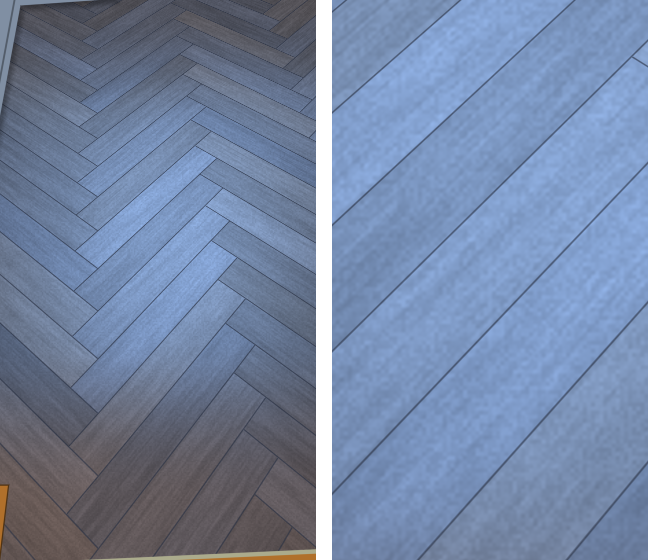
Left: the whole. Right: its middle third, enlarged.
Write a WebGL 1 fragment shader that draws this texture.

```glsl
precision highp float;
// Herringbone plank floor in perspective, dark wood under a soft blue sheen.
uniform vec2 u_resolution;

const float PLANK_LENGTH = 6.0;   // in plank widths
const float HORIZON = 1.359;      // height of the horizon above the top edge
const float VANISH_X = 0.306;
const vec2 FLOOR_SCALE = vec2(20.9, 54.56);
const float SHEAR = 0.095;

const vec3 SHADE = vec3(0.305, 0.335, 0.405);
const vec3 SHEEN = vec3(0.505, 0.615, 0.785);
const vec3 WARM = vec3(0.385, 0.335, 0.325);
const vec3 DUSK = vec3(0.315, 0.305, 0.325);
const vec3 SEAM = vec3(0.16, 0.19, 0.26);
const vec3 CABINET = vec3(0.50, 0.56, 0.64);
const vec3 BRASS = vec3(0.67, 0.67, 0.55);
const vec3 OAK = vec3(0.69, 0.44, 0.17);

float hash(vec2 p) {
  vec3 q = fract(vec3(p.xyx) * 0.1031);
  q += dot(q, q.yzx + 33.33);
  return fract((q.x + q.y) * q.z);
}

float noise(vec2 p) {
  vec2 i = floor(p), f = fract(p);
  f = f * f * (3.0 - 2.0 * f);
  float low = mix(hash(i), hash(i + vec2(1.0, 0.0)), f.x);
  float high = mix(hash(i + vec2(0.0, 1.0)), hash(i + 1.0), f.x);
  return mix(low, high, f.y);
}

// Canvas point (y down from the top) to floor axes along the two plank directions.
vec2 floorAxes(vec2 p) {
  float depth = p.y + HORIZON;
  float x = FLOOR_SCALE.x * (p.x - VANISH_X) / depth;
  float y = FLOOR_SCALE.y / depth - SHEAR * x;
  return vec2(x + y, x - y) * 0.70711 + vec2(-15.486, 16.435);
}

// Returns position along and across the plank, then the plank's id.
vec4 herringbone(vec2 f) {
  vec2 cell = floor(f), inner = fract(f);
  float period = 2.0 * PLANK_LENGTH;
  float run = f.x + cell.y;
  float along = mod(run, period);
  if (along < PLANK_LENGTH) {
    return vec4(along, inner.y, floor(run / period), cell.y);
  }
  float row = floor(along) - PLANK_LENGTH;
  return vec4(row + inner.y, inner.x, cell.x + 71.0, cell.y - row + 37.0);
}

float seamDistance(vec2 q) {
  vec2 edge = min(q, vec2(PLANK_LENGTH, 1.0) - q);
  return min(edge.x, edge.y);
}

// Long straight streaks, fine pores and broad stains, centred on zero.
float woodGrain(vec2 q, float seed) {
  vec2 offset = vec2(seed * 91.0, seed * 57.0);
  float streak = noise(q * vec2(0.6, 10.0) + offset);
  float pores = noise(q * vec2(2.2, 24.0) + offset + 7.0);
  float stain = noise(q * vec2(0.5, 1.8) + offset + 19.0);
  return 0.35 * streak + 0.35 * pores + 0.30 * stain - 0.5;
}

float sheenAmount(vec2 p) {
  vec2 d = (p - vec2(0.53, 0.74)) / vec2(0.57, 0.62);
  return exp(-dot(d, d));
}

vec3 floorLight(vec2 p, float sheen) {
  vec3 light = mix(SHADE, SHEEN, sheen);
  light = mix(light, DUSK, 0.75 * (1.0 - smoothstep(0.0, 0.42, p.y)));
  return mix(light, WARM, 0.85 * smoothstep(1.05, 1.60, p.y));
}

vec3 plankFloor(vec2 p, float pixel) {
  vec4 plank = herringbone(floorAxes(p));
  float tone = hash(plank.zw + 11.0);
  float hue = hash(plank.zw + 83.0);
  float sheen = sheenAmount(p);
  vec3 color = floorLight(p, sheen);

  // Plank colours differ less where the sheen covers them.
  vec3 tint = mix(vec3(1.05, 0.99, 0.92), vec3(0.96, 1.0, 1.05), hue);
  color *= mix(tint, vec3(1.0), 0.7 * sheen);
  color *= 0.91 + 0.18 * tone;
  color *= 1.0 + mix(0.34, 0.20, sheen) * woodGrain(plank.xy, tone);
  color *= 0.95 + 0.10 * noise(p * 230.0);

  float soft = pixel * FLOOR_SCALE.x / (p.y + HORIZON);
  float seam = 1.0 - smoothstep(0.0, 0.012 + soft, seamDistance(plank.xy));
  return mix(color, SEAM, 0.62 * seam);
}

// Coverage of the positive side of a signed distance.
float cover(float d, float pixel) {
  return smoothstep(-pixel, pixel, d);
}

void main() {
  vec2 p = vec2(gl_FragCoord.x, u_resolution.y - gl_FragCoord.y) / u_resolution.x;
  float bottom = u_resolution.y / u_resolution.x;
  float pixel = 0.7 / u_resolution.x;
  vec3 color = plankFloor(p, pixel);

  // Cabinet side and plinth in the top left corner.
  float side = 0.068 - 0.185 * p.y - p.x;
  float plinth = min(0.022 - 0.07 * p.x - p.y, 0.36 - p.x);
  float cabinet = max(side, plinth);
  color *= 1.0 - 0.3 * smoothstep(-0.03, 0.0, cabinet);
  color = mix(color, CABINET, cover(cabinet, pixel));
  float groove = abs(side - 0.022) - 0.003;
  color = mix(color, CABINET * 0.65, cover(-groove, pixel));

  // Threshold strip along the bottom, with oak beyond it.
  float strip = p.y - bottom + 0.046 * (p.x - 0.26);
  color = mix(color, BRASS, cover(strip, pixel));
  color = mix(color, OAK, cover(strip - 0.014, pixel));

  // Oak edge at the lower left.
  float drop = p.y - bottom + 0.235;
  float edge = min(drop, 0.025 - p.x - 0.12 * drop);
  color = mix(color, OAK * 0.45, cover(edge + 0.004, pixel));
  color = mix(color, OAK, cover(edge, pixel));

  gl_FragColor = vec4(color, 1.0);
}
```
